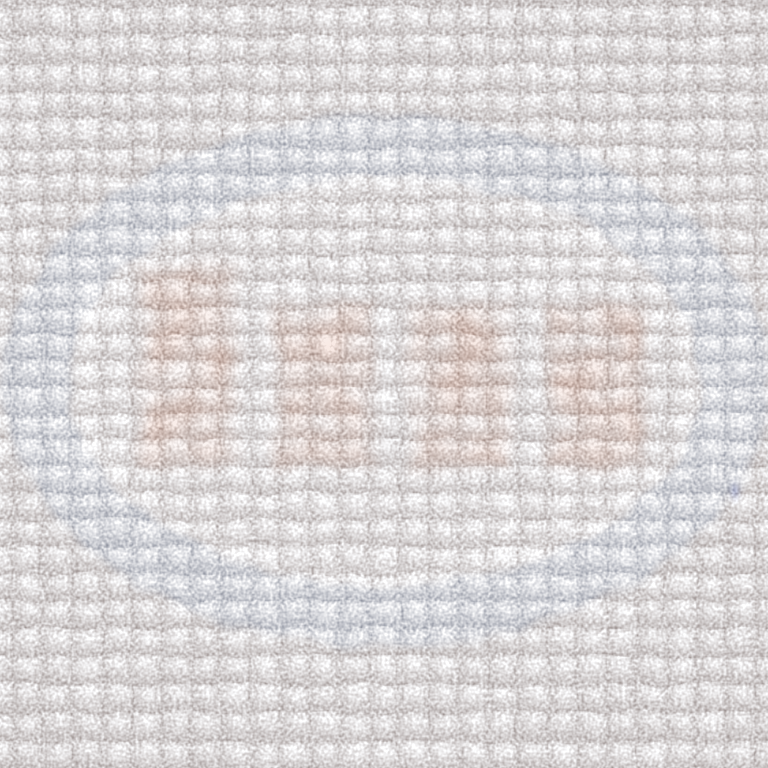
A WebGL 2 fragment shader for this texture:

```glsl
#version 300 es
precision highp float;
// Pale waffle-woven cloth: a grid of padded domes lit from above, with
// speckled grain, a cool elliptical band and four soft blush patches.
// Darkness is summed per layer and subtracted, tinted, from a near white.

uniform vec2 u_resolution;
out vec4 fragColor;

const vec2  GRID_CENTRE = vec2(0.500, 0.513);
const vec2  CELL_SIZE   = vec2(0.0387, 0.0343);
const float GRID_BULGE  = 0.14;    // rows spread towards the rim
const float WOBBLE      = 0.22;    // irregularity, in cells
const float GRAIN_FREQ  = 205.0;
const float GRAIN_DEPTH = 0.25;

const vec2 BAND_CENTRE = vec2(0.502, 0.503);
const vec2 BAND_OUTER  = vec2(0.500, 0.345);
const vec2 BAND_INNER  = vec2(0.410, 0.264);

const vec3 WHITE      = vec3(0.98, 0.98, 0.985);
const vec3 WARM_SHADE = vec3(0.93, 1.03, 1.06);
const vec3 COOL_SHADE = vec3(1.05, 1.01, 0.90);
const vec3 BLUSH      = vec3(0.025, 0.090, 0.120);

vec2 hash22(vec2 p) {
  vec3 q = fract(vec3(p.xyx) * vec3(0.1031, 0.1030, 0.0973));
  q += dot(q, q.yzx + 33.33);
  return fract((q.xx + q.yz) * q.zy);
}

float gradDot(vec2 cell, vec2 corner, vec2 f) {
  float angle = 6.28318 * hash22(cell + corner).x;
  return dot(vec2(cos(angle), sin(angle)), f - corner);
}

float gradientNoise(vec2 p) {
  vec2 i = floor(p), f = p - i;
  vec2 w = f * f * f * (f * (f * 6.0 - 15.0) + 10.0);
  float low  = mix(gradDot(i, vec2(0, 0), f), gradDot(i, vec2(1, 0), f), w.x);
  float high = mix(gradDot(i, vec2(0, 1), f), gradDot(i, vec2(1, 1), f), w.x);
  return mix(low, high, w.y);
}

// Approximate signed distance to an ellipse, negative inside
float ellipse(vec2 p, vec2 radii) {
  float k = length(p / radii);
  return k * (k - 1.0) / max(length(p / (radii * radii)), 0.001);
}

float softBox(vec2 p, vec2 halfSize, float blur) {
  vec2 d = abs(p) - halfSize;
  float dist = length(max(d, 0.0)) + min(max(d.x, d.y), 0.0);
  return 1.0 - smoothstep(-blur, blur, dist);
}

float spot(vec2 p, float radius) {
  return exp(-dot(p, p) / (radius * radius));
}

// Evenly spaced patches; the first is taller
float blushPatches(vec2 p) {
  float mask = 0.0;
  for (int i = 0; i < 4; i++) {
    float tall = i == 0 ? 0.026 : 0.0;
    vec2 centre = vec2(0.243 + 0.178 * float(i), 0.498 + tall);
    mask = max(mask, softBox(p - centre, vec2(0.060, 0.102 + tall), 0.020));
  }
  return mask;
}

void main() {
  vec2 uv = gl_FragCoord.xy / u_resolution;

  // Padded cells on a slightly bulging, wobbling grid
  vec2 d = uv - GRID_CENTRE;
  d.y *= 1.0 - GRID_BULGE * d.y * d.y;
  vec2 grid = d / CELL_SIZE;
  vec2 wobble = vec2(gradientNoise(grid * 0.8), gradientNoise(grid * 0.8 + 41.7));
  grid += WOBBLE * wobble + 0.5;
  vec2 cell = floor(grid);
  vec2 f = grid - cell - 0.5;
  vec2 arch = 1.0 - 4.0 * f * f;
  float dome = sqrt(max(arch.x * arch.y, 0.0));
  float cellTone = hash22(cell + 90.0).x - 0.5;
  float dark = 0.186 - dome * (0.094 + 0.20 * f.y + 0.06 * f.x + 0.04 * cellTone);
  dark -= 0.035 * spot(f - vec2(0.08, 0.20), 0.20);

  // Elliptical band with a pale inner lip and a faint outer crease
  vec2 bp = uv - BAND_CENTRE + 0.012 * wobble;
  float outer = ellipse(bp, BAND_OUTER);
  float inner = ellipse(bp, BAND_INNER);
  float band = smoothstep(-0.008, 0.008, inner) * (1.0 - smoothstep(-0.010, 0.010, outer));
  dark += 0.014 * band;
  dark -= 0.030 * exp(-pow((inner + 0.010) / 0.010, 2.0));
  dark += 0.018 * exp(-pow((outer + 0.004) / 0.004, 2.0));
  dark -= 0.008 * (1.0 - smoothstep(-0.02, 0.01, inner));

  // Local highlights
  dark -= 0.13 * spot(uv - vec2(0.430, 0.549), 0.012);
  dark -= 0.05 * spot(uv - vec2(0.120, 0.600), 0.025);
  dark -= 0.04 * spot(uv - vec2(0.110, 0.400), 0.025);
  dark += 0.03 * dot(d, d) * (1.0 - band);

  // Speckled fibre grain, stronger in the hollows
  float grain = gradientNoise(uv * GRAIN_FREQ)
              + 0.6 * gradientNoise(uv * GRAIN_FREQ * 1.37 + 17.3);
  dark += GRAIN_DEPTH * grain * (1.0 - 0.35 * dome);

  // Tint and blush
  vec3 shade = mix(WARM_SHADE, COOL_SHADE, band);
  float blush = blushPatches(uv + 0.012 * wobble);
  blush *= 0.72 + 0.7 * gradientNoise(uv * 19.0 + 5.0) - 0.25 * dome * (0.5 + 2.0 * f.y);
  vec3 colour = WHITE - max(dark, -0.02) * shade - BLUSH * max(blush, 0.0);
  colour -= vec3(0.12, 0.10, 0.02) * spot((uv - vec2(0.957, 0.360)) * vec2(1.0, 0.6), 0.006);

  fragColor = vec4(clamp(colour, 0.0, 1.0), 1.0);
}
```
